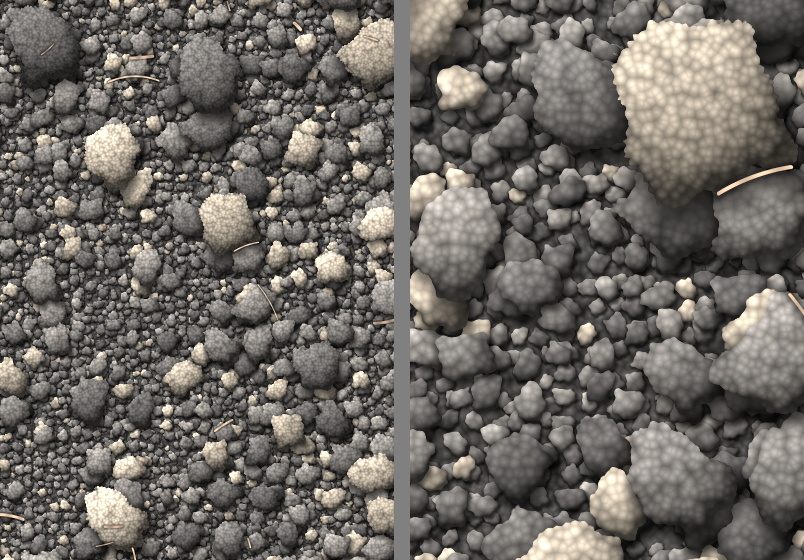
Left: the whole. Right: its middle third, enlarged.
A Shadertoy shader for this texture:

```glsl
#define LAYERS 7
#define FINE_SIZE 0.014
#define SIZE_GROWTH 1.5
#define COVER_DECAY 0.76
#define MIN_COVER 0.27
#define STRAWS 15
#define GRAIN_FREQ 190.0
#define LUMP_FREQ 75.0
#define LIGHT_DIR normalize(vec3(-0.35, 0.65, 0.7))
#define SOIL_TINT vec3(1.01, 0.985, 0.965)
#define PALE_TINT vec3(1.06, 0.99, 0.89)
#define STRAW_COLOR vec3(0.78, 0.67, 0.57)

vec3 hash3(vec2 p) {
    vec3 q = fract(p.xyx * vec3(0.1031, 0.1030, 0.0973));
    q += dot(q, q.yxz + 33.33);
    return fract((q.xxy + q.yzz) * q.zyx);
}

mat2 rotation(float a) {
    float c = cos(a), s = sin(a);
    return mat2(c, s, -s, c);
}

// Cellular noise: bright at cell centres, dark between cells
float cellular(vec2 p) {
    vec2 id = floor(p), f = fract(p);
    float nearest = 2.0;
    for (int j = -1; j <= 1; j++)
    for (int i = -1; i <= 1; i++) {
        vec2 g = vec2(i, j);
        vec2 r = g + hash3(id + g + 71.0).xy - f;
        nearest = min(nearest, dot(r, r));
    }
    return 1.0 - min(sqrt(nearest), 1.0);
}

// Rounded, lumpy block outline: 1 on the rim
float clodShape(vec2 o, vec3 rnd) {
    vec2 q = rotation(rnd.x * 6.283) * o;
    q *= mix(vec2(1.0), vec2(0.85, 1.22), rnd.y);
    vec2 phase = rnd.yz * 40.0;
    q += 0.13 * sin(q.yx * 3.1 + phase) + 0.05 * sin(q.yx * 8.3 + phase.yx);
    q = abs(q);
    float power = mix(2.0, 3.6, rnd.z);
    return pow(pow(q.x, power) + pow(q.y, power) + 1e-5, 1.0 / power);
}

// One layer of scattered clods laid over the colour below
vec3 clodLayer(vec3 col, vec2 p, float layer, float grain, float aspect, float px) {
    float size = FINE_SIZE * pow(SIZE_GROWTH, layer);
    float large = layer / float(LAYERS - 1);
    vec2 base = floor(p / size);
    for (int j = 1; j >= -1; j--)
    for (int i = -1; i <= 1; i++) {
        vec2 id = base + vec2(i, j);
        vec2 key = id + 97.0 * layer + 13.0;
        vec3 place = hash3(key), form = hash3(key + 211.0), look = hash3(key + 503.0);

        // Coarse clods gather toward the right
        float cover = max(pow(COVER_DECAY, layer), MIN_COVER);
        cover *= mix(1.0, mix(0.55, 1.4, (id.x + 0.5) * size / aspect), step(1.5, layer));
        if (place.z > cover) continue;

        float radius = size * mix(0.29, mix(0.5, 0.4, large), look.x);
        vec2 o = (p - (id + 0.5 + 0.55 * (place.xy - 0.5)) * size) / radius;
        float rough = 0.16 * (0.5 - grain);
        float d = clodShape(o, form) + rough;

        // Contact shadow
        float shade = clodShape(o + vec2(-0.08, 0.16), form) + rough;
        col *= 1.0 - 0.62 * (1.0 - smoothstep(0.8, 1.35, shade));

        // Lit dome with grainy skin
        float dome = sqrt(max(1.0 - d * d, 0.0));
        vec3 normal = normalize(vec3(o * (0.45 + 0.4 * d), dome + 0.22));
        float lit = 0.27 + 0.9 * max(dot(normal, LIGHT_DIR), 0.0);
        float pale = step(mix(0.93, 0.72, large), look.y);
        float tone = mix(mix(0.38, 0.6, look.z), mix(0.64, 0.8, look.z), pale);
        tone *= lit * (0.56 + 0.85 * grain);
        vec3 skin = tone * mix(SOIL_TINT, PALE_TINT, max(pale, 0.25 * look.z));
        col = mix(col, skin, clamp((1.0 - d) * radius / px + 0.5, 0.0, 1.0));
    }
    return col;
}

// Thin, slightly bent plant stalks
vec3 straws(vec3 col, vec2 p, float aspect, float px) {
    for (int k = 0; k < STRAWS; k++) {
        vec3 place = hash3(vec2(k, 19)), form = hash3(vec2(k, 47));
        vec2 q = rotation((place.z - 0.35) * 2.4) * (p - place.xy * vec2(aspect, 1.0));
        float len = mix(0.008, 0.045, form.x * form.x);
        float width = mix(0.0009, 0.003, form.y * form.y);
        q.y += (form.z - 0.5) * 9.0 * q.x * q.x;
        float d = length(vec2(max(abs(q.x) - len, 0.0), q.y)) - width;
        col *= 1.0 - 0.4 * (1.0 - smoothstep(0.0, 0.005, d));
        vec3 stalk = STRAW_COLOR * (0.85 + 0.3 * form.z + 0.12 * sin(q.x * 300.0));
        col = mix(col, stalk, clamp(0.5 - d / px, 0.0, 1.0));
    }
    return col;
}

void mainImage(out vec4 fragColor, in vec2 fragCoord) {
    float px = 1.0 / iResolution.y;
    float aspect = iResolution.x * px;
    vec2 p = fragCoord * px;
    float grain = 0.55 * cellular(p * GRAIN_FREQ) + 0.45 * cellular(p * LUMP_FREQ);

    // Dark soil, then clods from fine to coarse
    vec3 col = SOIL_TINT * mix(0.06, 0.42, grain);
    for (int k = 0; k < LAYERS; k++)
        col = clodLayer(col, p, float(k), grain, aspect, px);

    col = straws(col, p, aspect, px);
    fragColor = vec4(clamp(col * 1.08, 0.0, 1.0), 1.0);
}
```
